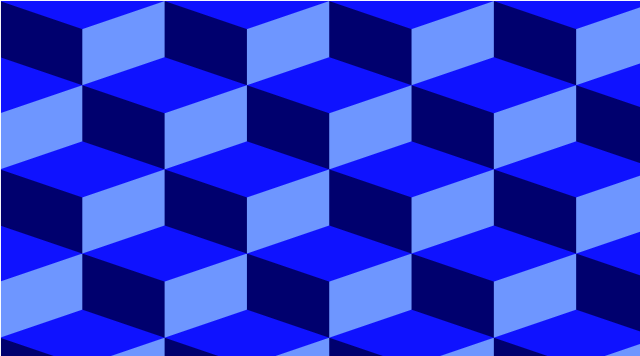
Write a Shadertoy shader that draws this pattern.

```glsl
const vec3 TOP_BLUE = vec3(0.06, 0.07, 1.0);
const vec3 LIGHT_BLUE = vec3(0.43, 0.59, 1.0);
const vec3 DARK_BLUE = vec3(0.0, 0.0, 0.43);
const vec3 PAPER = vec3(1.0);

// Half width and quarter height of a cube, in canvas heights
const vec2 CUBE = vec2(0.2312, 0.0788);
const float TOP_OFFSET = 0.003;
const float MARGIN = 0.0027;

// Signed distance in canvas heights to pixel coverage
float coverage(float dist, float pixel) {
    return clamp(dist / pixel + 0.5, 0.0, 1.0);
}

// p is measured right and down from a corner where six faces meet
vec3 cubes(vec2 p, vec2 size, float pixel) {
    vec2 cell = p / size;
    float row = floor(cell.y / 3.0);
    float down = cell.y - 3.0 * row;

    // Odd rows shift by half a cube; across runs from -1 to 1
    float across = mod(cell.x - row, 2.0) - 1.0;
    float slope = 1.0 - abs(across);

    // Left and right faces, split at the cube's centre and sides
    float split = sign(across) * min(abs(across), slope) * size.x;
    vec3 side = mix(DARK_BLUE, LIGHT_BLUE, coverage(split, pixel));

    // Lids of this row and the next bound the side faces
    float toDistance = 1.0 / length(1.0 / size);
    float belowLid = coverage((down - slope) * toDistance, pixel);
    float aboveNext = coverage((slope + 2.0 - down) * toDistance, pixel);
    return mix(TOP_BLUE, side, belowLid * aboveNext);
}

void mainImage(out vec4 fragColor, in vec2 fragCoord) {
    float pixel = 1.0 / iResolution.y;
    vec2 p = fragCoord * pixel;
    p.y = 1.0 - p.y;

    vec3 color = cubes(p - vec2(0.0, TOP_OFFSET), CUBE, pixel);

    // Hairline margin along the left and top
    float inside = coverage(min(p.x, p.y) - MARGIN, pixel);
    fragColor = vec4(mix(PAPER, color, inside), 1.0);
}
```
